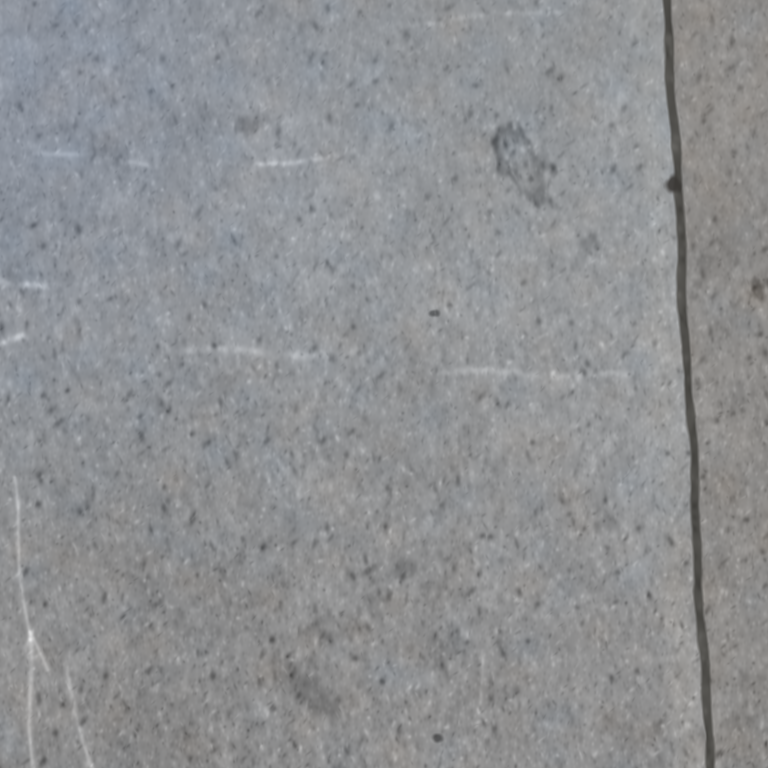
Write a three.js fragment shader that draws this texture.

```glsl
varying vec2 vUv;

vec3 hash3(vec2 cell) {
  vec3 q = fract(cell.xyx * vec3(0.1031, 0.1030, 0.0973));
  q += dot(q, q.yxz + 33.33);
  return fract((q.xxy + q.yzz) * q.zyx);
}

// Cellular noise: soft signed blobs, one per cell
float blobs(vec2 p) {
  vec2 cell = floor(p);
  float sum = 0.0;
  for (int j = -1; j <= 1; j++) {
    for (int i = -1; i <= 1; i++) {
      vec2 c = cell + vec2(float(i), float(j));
      vec3 h = hash3(c);
      vec2 d = p - c - h.xy;
      sum += (2.0 * h.z - 1.0) * exp(-5.0 * dot(d, d));
    }
  }
  return sum;
}

vec2 turn(vec2 p, float angle) {
  float c = cos(angle), s = sin(angle);
  return vec2(c * p.x + s * p.y, c * p.y - s * p.x);
}

// Sparse slim chips, mostly upright, in a share of the cells
float flecks(vec2 p, float share) {
  vec2 cell = floor(p);
  float cover = 0.0;
  for (int j = -1; j <= 1; j++) {
    for (int i = -1; i <= 1; i++) {
      vec2 c = cell + vec2(float(i), float(j));
      vec3 h = hash3(c + 71.0);
      vec3 k = hash3(c + 193.0);
      vec2 d = turn(p - c - h.xy, 1.6 * (k.x - 0.65));
      d /= vec2(0.10 + 0.10 * k.y, 0.18 + 0.22 * k.z);
      float chip = exp(-dot(d, d)) * (0.35 + 0.65 * k.y);
      cover = max(cover, chip * step(h.z, share));
    }
  }
  return cover;
}

// Soft ellipse with a ragged outline
float stain(vec2 p, vec2 centre, vec2 radius, float angle, float ragged) {
  float d = length(turn(p - centre, angle) / radius);
  return 1.0 - smoothstep(0.45, 1.25, d + ragged);
}

// Worn line from a to b
float scratch(vec2 p, vec2 a, vec2 b, float width, float wear) {
  vec2 ab = b - a;
  float t = clamp(dot(p - a, ab) / dot(ab, ab), 0.0, 1.0);
  float d = length(p - a - ab * t) / width;
  return exp(-d * d) * clamp(0.65 + wear, 0.0, 1.0);
}

void main() {
  vec2 p = vUv;
  float broad = blobs(p * 5.0 + 3.0);
  float patchy = blobs(p * vec2(17.0, 14.0) + 40.0);
  float mottle = blobs(turn(p, 0.1) * vec2(48.0, 34.0));
  float grain = blobs(turn(p, 0.12) * vec2(125.0, 78.0));
  float fine = blobs(turn(p, -0.08) * vec2(230.0, 150.0));

  // Concrete tone: cool above, darker and neutral below
  vec3 lowGrey = vec3(0.538, 0.537, 0.537);
  vec3 highGrey = vec3(0.578, 0.588, 0.597);
  vec3 color = mix(lowGrey, highGrey, smoothstep(0.0, 0.75, p.y));
  float blueCorner = exp(-7.0 * dot(p - vec2(0.0, 0.9), p - vec2(0.0, 0.9)));
  color += blueCorner * vec3(-0.025, -0.008, 0.026);
  color += 0.025 * smoothstep(0.0, 0.8, p.x) * (1.0 - p.y);

  // Joint path and the warmer slab beyond it
  float wobble = 0.0018 * sin(p.y * 19.0) + 0.001 * sin(p.y * 47.0 + 1.0);
  float side = p.x - (0.924 - 0.055 * p.y) - wobble;
  vec3 warmSlab = vec3(0.552, 0.544, 0.535);
  color = mix(color, warmSlab, smoothstep(-0.004, 0.008, side));
  float rim = exp(-pow((side + 0.03) / 0.022, 2.0));
  color += rim * vec3(0.026, 0.021, 0.013);

  // Mottling and grain, rougher towards the bottom
  float rough = mix(1.2, 0.8, p.y);
  color += 0.018 * broad + 0.022 * patchy + 0.026 * mottle;
  color += rough * (0.050 * grain + 0.036 * fine);
  color += vec3(0.010, 0.0, -0.010) * blobs(p * 22.0 + 90.0);
  color -= 0.15 * rough * flecks(p * 46.0, 0.22);
  color -= 0.09 * rough * flecks(p * 85.0 + 20.0, 0.18);
  color += 0.09 * rough * flecks(p * 72.0 + 55.0, 0.16);

  // Stains and pits
  float ragged = 0.45 * mottle + 0.3 * patchy + 0.15 * grain;
  float dirt = stain(p, vec2(0.325, 0.837), vec2(0.020, 0.015), 0.2, ragged);
  dirt += 0.8 * stain(p, vec2(0.76, 0.672), vec2(0.014, 0.028), -0.4, ragged);
  dirt += 0.8 * stain(p, vec2(0.53, 0.255), vec2(0.022, 0.016), 0.0, ragged);
  dirt += 0.8 * stain(p, vec2(0.405, 0.105), vec2(0.078, 0.026), -0.55, ragged);
  dirt += 0.5 * stain(p, vec2(0.57, 0.165), vec2(0.035, 0.024), 0.0, ragged);
  dirt += 0.5 * stain(p, vec2(0.44, 0.185), vec2(0.045, 0.030), 0.3, ragged);
  dirt += 0.5 * stain(p, vec2(0.79, 0.312), vec2(0.034, 0.014), -0.2, ragged);
  dirt += 1.6 * stain(p, vec2(0.988, 0.618), vec2(0.008, 0.021), 0.3, ragged);
  dirt += 2.4 * stain(p, vec2(0.564, 0.592), vec2(0.010, 0.006), 0.1, ragged);
  dirt += 2.6 * stain(p, vec2(0.569, 0.039), vec2(0.008, 0.007), 0.0, ragged);
  color -= 0.085 * dirt;

  // Chipped scar with a dark outline
  float scar = stain(p, vec2(0.682, 0.785), vec2(0.027, 0.048), 0.35, ragged);
  color -= 0.42 * scar * (1.0 - scar) + scar * (0.025 - 0.08 * grain);

  // Pale scuffs across and long scratches down
  float wear = 0.7 * mottle + 0.6 * grain + 0.4 * patchy;
  vec2 q = p + 0.003 * vec2(sin(p.y * 31.0), sin(p.x * 37.0));
  float pale = 0.55 * scratch(q, vec2(0.24, 0.545), vec2(0.50, 0.536), 0.006, wear);
  pale += 0.65 * scratch(q, vec2(0.56, 0.518), vec2(0.82, 0.510), 0.005, wear);
  pale += 0.9 * scratch(q, vec2(0.33, 0.786), vec2(0.425, 0.796), 0.004, wear);
  pale += 0.5 * scratch(q, vec2(0.05, 0.803), vec2(0.20, 0.786), 0.004, wear);
  pale += 1.2 * scratch(q, vec2(0.0, 0.634), vec2(0.075, 0.630), 0.005, wear);
  pale += 1.2 * scratch(q, vec2(0.0, 0.553), vec2(0.025, 0.566), 0.005, wear);
  pale += 0.4 * scratch(q, vec2(0.53, 0.970), vec2(0.73, 0.988), 0.004, wear);
  pale += 1.1 * scratch(q, vec2(0.017, 0.38), vec2(0.037, 0.17), 0.003, 0.2);
  pale += 1.2 * scratch(q, vec2(0.037, 0.17), vec2(0.044, -0.02), 0.0035, 0.2);
  pale += 1.0 * scratch(q, vec2(0.037, 0.18), vec2(0.060, 0.13), 0.003, 0.2);
  pale += 0.8 * scratch(q, vec2(0.085, 0.13), vec2(0.124, -0.02), 0.0035, wear);
  pale += 0.7 * scratch(q, vec2(0.625, 0.15), vec2(0.627, 0.07), 0.003, wear);
  color += 0.14 * pale;

  // Dark joint with crumbled edges and one hole
  float halfWidth = 0.0055 + 0.0015 * mottle + 0.0008 * grain;
  float joint = 1.0 - smoothstep(halfWidth - 0.0025, halfWidth + 0.0025, abs(side));
  float hole = stain(p, vec2(0.876, 0.760), vec2(0.010, 0.013), 0.0, 0.2 * grain);
  vec3 jointGrey = vec3(0.295, 0.290, 0.275) + 0.05 * grain + 0.04 * mottle;
  color = mix(color, jointGrey, 0.95 * joint);
  color = mix(color, vec3(0.23, 0.22, 0.21), 0.9 * hole);

  gl_FragColor = vec4(color, 1.0);
}
```
